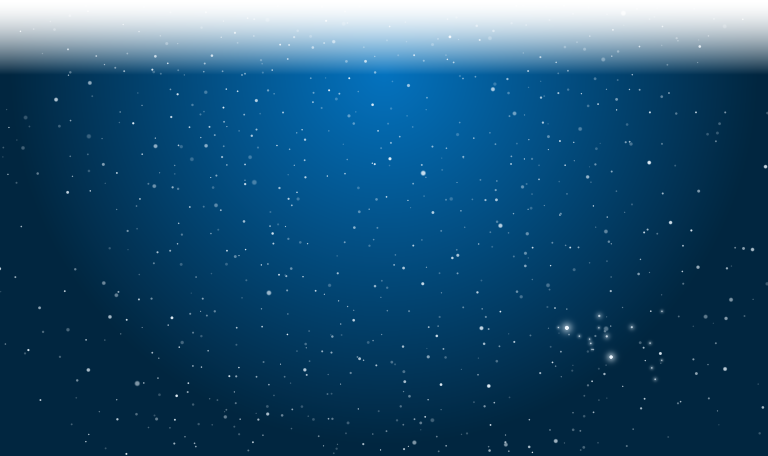
Reproduce this background procedurally as a WebGL 1 fragment shader.

```glsl
precision highp float;
// Deep blue water under a pale surface: a radial glow near the top, a white
// band fading down from the upper edge, jittered grid layers of drifting
// specks, and a small cluster of glowing specks at the lower right.
uniform vec2 u_resolution;

float hash(vec2 p) {
  vec3 q = fract(vec3(p.xyx) * 0.1031);
  q += dot(q, q.yzx + 33.33);
  return fract((q.x + q.y) * q.z);
}

vec2 hash2(vec2 p) {
  return vec2(hash(p), hash(p + 57.3));
}

// Soft disc with an edge at least one pixel wide
float disc(float dist, float radius) {
  float edge = max(0.7 / u_resolution.y, radius * 0.5);
  return 1.0 - smoothstep(radius - edge, radius + edge, dist);
}

// One speck per occupied grid cell, sparser towards the sides
float specks(vec2 p, float cells, float radius, float density) {
  vec2 cell = floor(p * cells);
  vec2 center = (cell + 0.12 + 0.76 * hash2(cell + cells * 3.7)) / cells;
  float chance = density * (1.0 - 0.6 * smoothstep(0.4, 0.75, abs(center.x)));
  float present = step(hash(cell + cells * 7.1 + 11.0), chance);
  float size = radius * mix(0.65, 1.3, hash(cell + cells + 23.0));
  float opacity = mix(0.22, 0.95, pow(hash(cell + cells + 41.0), 1.6));
  return present * opacity * disc(length(p - center), size);
}

// Bright core with a wide faint halo
float glow(vec2 p, vec2 center, float radius) {
  float d = length(p - center);
  return 0.9 * disc(d, radius * 0.3) + 0.5 * exp(-d * d / (radius * radius));
}

void main() {
  // Height units, with x measured from the middle
  vec2 p = (gl_FragCoord.xy - vec2(0.5 * u_resolution.x, 0.0)) / u_resolution.y;

  // Radial water gradient
  float reach = clamp(length(p - vec2(0.0, 0.845)) / 0.82, 0.0, 1.0);
  vec3 color = mix(vec3(0.015, 0.45, 0.75), vec3(0.005, 0.15, 0.25), reach);

  // Scattered specks, from fine to coarse
  float light = specks(p + 3.0, 27.0, 0.0016, 0.0);
  for (int i = 0; i < 4; i++) {
    float layer = float(i);
    float cells = 27.0 - 6.0 * layer;
    light = max(light, specks(p, cells, 0.0016 + 0.0008 * layer, 0.48 - 0.08 * layer));
  }

  // Cluster of small specks around two glowing ones
  for (int i = 0; i < 14; i++) {
    vec2 seed = vec2(float(i) * 3.1, 8.7);
    vec2 center = vec2(0.49, 0.235) + (hash2(seed) - 0.5) * vec2(0.24, 0.17);
    light += 0.6 * glow(p, center, mix(0.003, 0.008, hash(seed + 19.0)));
  }
  light += glow(p, vec2(0.401, 0.281), 0.013);
  light += glow(p, vec2(0.498, 0.217), 0.011);
  color = mix(color, vec3(0.93, 0.97, 1.0), clamp(light, 0.0, 1.0));

  // White surface band
  float depth = clamp((1.0 - p.y) / 0.164, 0.0, 1.0);
  color = mix(color, vec3(1.0), 1.0 - pow(depth, 1.6));

  gl_FragColor = vec4(color, 1.0);
}
```
